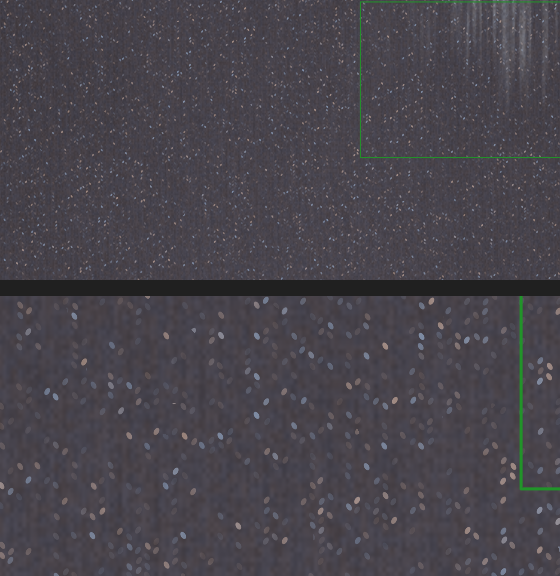
Top: the whole. Bottom: its middle third, enlarged.
Reproduce this texture procedurally as a Shadertoy shader.

```glsl
// Dark violet-grey woven cloth with fine upright threads and glinting stitches,
// worn pale streaks at the upper right and a thin green frame around them.
// Layers: broad light, thread grain, hashed glints per stitch, streaks, frame.
#define THREADS 92.0
#define ROWS 84.0
#define GLINT_DENSITY 0.26
#define GLINT_STRENGTH 0.32
#define GRAIN 0.95
#define STREAK_STRENGTH 0.17
#define FRAME_CORNER vec2(1.287, 0.437)
#define FRAME_TOP 0.993
#define FRAME_WIDTH 0.0036
#define CLOTH_DARK vec3(0.245, 0.228, 0.255)
#define CLOTH_LIGHT vec3(0.318, 0.300, 0.338)
#define FRAME_GREEN vec3(0.13, 0.58, 0.16)

float hash(vec2 p) {
    return fract(sin(dot(p, vec2(127.1, 311.7))) * 43758.5453);
}

float noise(vec2 p) {
    vec2 i = floor(p), f = fract(p);
    f = f * f * (3.0 - 2.0 * f);
    return mix(mix(hash(i), hash(i + vec2(1, 0)), f.x),
               mix(hash(i + vec2(0, 1)), hash(i + vec2(1, 1)), f.x), f.y);
}

// Soft light over the cloth: dim at the left, brighter towards the lower middle
float broadLight(vec2 p) {
    float middle = exp(-pow((p.x - 1.1) / 0.75, 2.0));
    float lower = 1.0 - smoothstep(0.0, 0.8, p.y);
    return 0.22 + 0.22 * middle + 0.14 * lower + 0.12 * (noise(p * 3.0) - 0.5);
}

// Fine mottling, drawn out along the threads
float threadGrain(vec2 p) {
    float fine = noise(p * vec2(210.0, 170.0)) - 0.5;
    float strand = noise(p * vec2(130.0, 9.0) + 40.0) - 0.5;
    float ridge = 0.07 * cos(6.28318 * p.x * THREADS);
    return 0.6 * fine + 0.3 * strand + ridge;
}

// Slanted stitches on staggered columns; a few of them catch the light
vec3 glints(vec2 p, float pixel) {
    float column = floor(p.x * THREADS);
    float side = mod(column, 2.0);
    vec2 q = vec2(p.x * THREADS, p.y * ROWS + 0.5 * side);
    vec2 cell = floor(q);
    vec2 f = fract(q) - 0.5;
    f += 0.2 * (vec2(hash(cell + 3.0), hash(cell + 8.0)) - 0.5);
    f.x += (side - 0.5) * 0.7 * f.y;
    float soft = pixel * THREADS * 0.5;
    float shape = 1.0 - smoothstep(0.32 - soft, 0.32 + soft, length(f * vec2(1.1, 0.9)));
    float patches = 0.45 + 0.6 * noise(p * vec2(14.0, 5.0))
                  + 0.5 * noise(vec2(column * 0.6, p.y * 4.0));
    float lit = step(hash(cell + 17.0), GLINT_DENSITY * patches);
    float power = hash(cell + 29.0);
    power = 0.15 + 0.85 * power * power * power;
    float hue = hash(cell + 51.0);
    vec3 tint = mix(vec3(1.1, 0.9, 0.72), vec3(0.72, 0.95, 1.15), smoothstep(0.3, 0.7, hue));
    return tint * shape * lit * power * GLINT_STRENGTH;
}

// Pale upright wear marks with ragged lower ends
float streaks(vec2 p) {
    float reach = 0.52 + 0.25 * noise(vec2(p.x * 38.0, 2.0));
    float fade = smoothstep(reach, reach + 0.3, p.y);
    float core = smoothstep(1.53, 1.70, p.x) * (1.0 - 0.5 * smoothstep(1.84, 1.95, p.x));
    float faint = 0.3 * smoothstep(1.30, 1.38, p.x);
    float lines = smoothstep(0.42, 0.95, noise(vec2(p.x * 85.0, p.y * 3.5)));
    float rough = 0.6 + 0.8 * noise(p * vec2(150.0, 100.0) + 9.0);
    return max(core, faint) * fade * (0.15 + lines * rough);
}

// Outline of the frame, which runs off the right edge
float frameLine(vec2 p, float pixel) {
    vec2 halfSize = vec2(0.5, 0.5 * (FRAME_TOP - FRAME_CORNER.y));
    halfSize.x = 0.5 * (iResolution.x / iResolution.y + 0.1 - FRAME_CORNER.x);
    vec2 d = abs(p - FRAME_CORNER - halfSize) - halfSize;
    float edge = abs(length(max(d, 0.0)) + min(max(d.x, d.y), 0.0));
    float halfWidth = 0.5 * FRAME_WIDTH;
    return 1.0 - smoothstep(halfWidth - 0.5 * pixel, halfWidth + 0.5 * pixel, edge);
}

void mainImage(out vec4 fragColor, in vec2 fragCoord) {
    float pixel = 1.0 / iResolution.y;
    vec2 p = fragCoord * pixel;

    // Cloth
    float tone = broadLight(p) + GRAIN * threadGrain(p);
    vec3 color = mix(CLOTH_DARK, CLOTH_LIGHT, tone);
    float cool = noise(p * vec2(120.0, 80.0) + 70.0) - 0.5;
    color += cool * vec3(-0.018, 0.004, 0.030);

    // Highlights
    color += glints(p, pixel);
    color += streaks(p) * STREAK_STRENGTH * vec3(0.92, 1.0, 1.0);

    // Frame
    color = mix(color, FRAME_GREEN, frameLine(p, pixel));
    fragColor = vec4(clamp(color, 0.0, 1.0), 1.0);
}
```
